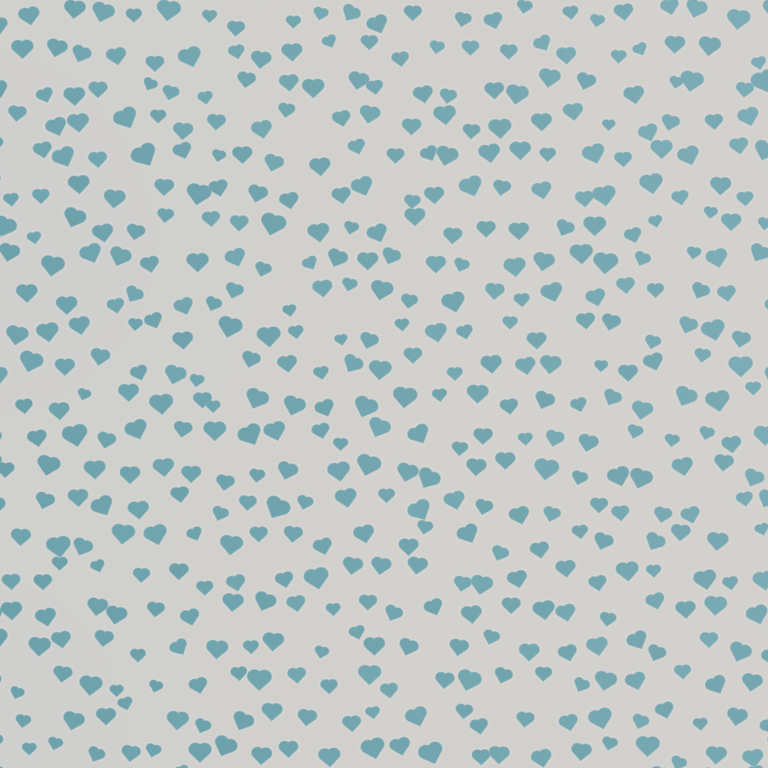
Give the GLSL for this pattern, as a three.js fragment shader.

```glsl
varying vec2 vUv;

const float CELLS = 22.0;               // hearts across the canvas
const float MIN_WIDTH = 0.0165;         // heart width, canvas units
const float MAX_WIDTH = 0.0340;
const float SCATTER = 0.72;             // drift as a share of the free cell space
const float MAX_TILT = 0.55;            // radians
const float SQUASH = 0.93;              // heart height against its natural height
const float ROUNDING = 0.025;           // corner softness, heart units
const float EDGE = 0.0014;              // half width of the soft edge
const float HALO_REACH = 0.003;
const float HALO_GAIN = 0.012;
const float TONE_VARIATION = 0.018;
const vec3 PAPER_COOL = vec3(0.810, 0.812, 0.806);
const vec3 PAPER_WARM = vec3(0.830, 0.820, 0.804);
const vec3 TEAL_DEEP = vec3(0.420, 0.630, 0.668);
const vec3 TEAL_PALE = vec3(0.486, 0.672, 0.710);

vec4 hash4(vec2 cell) {
  vec4 q = fract(cell.xyxy * vec4(0.1031, 0.1030, 0.0973, 0.1099));
  q += dot(q, q.wzxy + 33.33);
  return fract((q.xxyz + q.yzzw) * q.zywx);
}

float valueNoise(vec2 p) {
  vec2 i = floor(p);
  vec2 f = fract(p);
  f = f * f * (3.0 - 2.0 * f);
  float low = mix(hash4(i).x, hash4(i + vec2(1.0, 0.0)).x, f.x);
  float high = mix(hash4(i + vec2(0.0, 1.0)).x, hash4(i + vec2(1.0)).x, f.x);
  return mix(low, high, f.y);
}

// Signed distance to a heart with its tip at the origin, about 1.2 wide
float heartDistance(vec2 p) {
  p.x = abs(p.x);
  if (p.x + p.y > 1.0) return length(p - vec2(0.25, 0.75)) - 0.35355;
  vec2 toNotch = p - vec2(0.0, 1.0);
  vec2 toSide = p - 0.5 * max(p.x + p.y, 0.0);
  return sqrt(min(dot(toNotch, toNotch), dot(toSide, toSide))) * sign(p.x - p.y);
}

// Nearest heart: x is the distance in canvas units, y its random tone
vec2 scatterHearts(vec2 uv) {
  vec2 p = uv * CELLS;
  vec2 nearest = vec2(1.0, 0.5);
  for (int j = -1; j <= 1; j++) {
    float row = floor(p.y) + float(j);
    float shift = 0.5 * mod(row, 2.0);
    for (int i = -1; i <= 1; i++) {
      vec2 cell = vec2(floor(p.x - shift) + float(i), row);
      vec4 place = hash4(cell + 71.0);
      vec4 look = hash4(cell + 173.0);

      // Small hearts have more room to drift
      float width = mix(MIN_WIDTH, MAX_WIDTH, 0.5 * (place.z + place.w));
      vec2 drift = (place.xy - 0.5) * 2.0 * SCATTER * (1.0 - width * CELLS);
      vec2 center = cell + vec2(shift, 0.0) + 0.5 + drift;

      float tilt = (look.x + look.y - 1.0) * MAX_TILT;
      float c = cos(tilt);
      float s = sin(tilt);
      float unit = width / (1.207 + 2.0 * ROUNDING);
      vec2 local = mat2(c, -s, s, c) * (p - center) / (CELLS * unit);
      local.y = local.y / SQUASH + 0.56;
      float d = (heartDistance(local) - ROUNDING) * unit;
      if (d < nearest.x) nearest = vec2(d, look.z);
    }
  }
  return nearest;
}

void main() {
  // Gentle uneven light over the paper
  float light = 0.65 * smoothstep(0.0, 0.6, vUv.x) + 0.35 * valueNoise(vUv * 3.0);
  vec3 paper = mix(PAPER_COOL, PAPER_WARM, light);

  // Teal ink fades toward the upper right
  vec2 heart = scatterHearts(vUv);
  float fade = clamp(0.75 * vUv.x + 0.3 * vUv.y, 0.0, 1.0);
  vec3 ink = mix(TEAL_DEEP, TEAL_PALE, fade) + TONE_VARIATION * (heart.y - 0.5);

  // Faint pale rim around each heart
  paper += HALO_GAIN * (1.0 - smoothstep(EDGE, EDGE + HALO_REACH, heart.x));

  float coverage = 1.0 - smoothstep(-EDGE, EDGE, heart.x);
  gl_FragColor = vec4(mix(paper, ink, coverage), 1.0);
}
```
